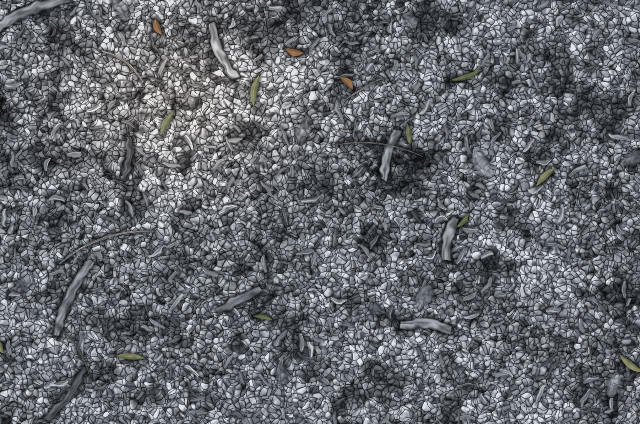
Write a Shadertoy shader that draws this texture.

```glsl
// Ashen ground: pale and charred rubble, splinters, burnt sticks and scattered olive leaves.

struct Piece { float cover; float shadow; float along; float across; float id; };

vec2 hash22(vec2 p) {
    vec3 q = fract(p.xyx * vec3(0.1031, 0.1030, 0.0973));
    q += dot(q, q.yzx + 33.33);
    return fract((q.xx + q.yz) * q.zy);
}

float hash21(vec2 p) { return hash22(p + 17.0).x; }

float noise(vec2 p) {
    vec2 i = floor(p), f = fract(p);
    f = f * f * (3.0 - 2.0 * f);
    vec2 e = vec2(0.0, 1.0);
    return mix(mix(hash21(i), hash21(i + e.yx), f.x),
               mix(hash21(i + e.xy), hash21(i + e.yy), f.x), f.y);
}

float fbm(vec2 p) {
    float sum = 0.0, gain = 0.5;
    for (int i = 0; i < 4; i++) {
        sum += gain * noise(p);
        p = mat2(1.6, 1.2, -1.2, 1.6) * p + 5.3;
        gain *= 0.5;
    }
    return sum / 0.9375;
}

// Cellular chips: x = gap to the neighbour, y = tone, z = facet lighting
vec3 chips(vec2 p) {
    vec2 base = floor(p), toNearest = vec2(0.0);
    float first = 9.0, second = 9.0, tone = 0.0;
    for (int j = -1; j <= 1; j++)
    for (int i = -1; i <= 1; i++) {
        vec2 cell = base + vec2(i, j);
        vec2 d = p - cell - hash22(cell);
        float dist = length(d);
        if (dist < first) {
            second = first; first = dist;
            toNearest = d; tone = hash21(cell + 41.0);
        } else second = min(second, dist);
    }
    return vec3(second - first, tone, dot(toNearest, vec2(-0.6, 0.8)));
}

// Randomly placed, slightly bent strips; taper 0 = blunt stick, 1 = pointed leaf
Piece scatter(vec2 p, float cells, float density, float leftBias, vec2 halfSize,
              float taper, float spread, float seed, float soft) {
    Piece piece = Piece(0.0, 0.0, 0.0, 0.0, 0.0);
    vec2 base = floor(p * cells);
    for (int j = -1; j <= 1; j++)
    for (int i = -1; i <= 1; i++) {
        vec2 cell = base + vec2(i, j);
        vec2 centre = (cell + hash22(cell + seed)) / cells;
        vec2 r = hash22(cell + seed + 31.0);
        float id = hash21(cell + seed + 67.0);
        if (hash21(cell + seed + 7.0) > density * (1.0 - leftBias * centre.x)) continue;
        float angle = 1.0 + spread * (r.x - 0.5);
        float c = cos(angle), s = sin(angle);
        vec2 d = mat2(c, -s, s, c) * (p - centre);
        float len = halfSize.x * mix(0.5, 1.2, r.y);
        d.y += (id - 0.5) * 0.5 * d.x * d.x / len;
        float t = min(abs(d.x) / len, 1.0);
        float width = halfSize.y * mix(0.65, 1.1, id) * (1.0 - taper * t * t);
        float dist = max(abs(d.x) - len, abs(d.y) - width);
        float cover = 1.0 - smoothstep(-soft, soft, dist);
        piece.shadow = max(piece.shadow, 1.0 - smoothstep(0.0, 0.011, dist));
        if (cover > piece.cover) {
            piece.cover = cover;
            piece.along = d.x;
            piece.across = clamp(d.y / max(width, 0.001), -1.0, 1.0);
            piece.id = id;
        }
    }
    return piece;
}

// Fibrous grey tone laid over the ground, with a dark rim of shadow
float layWood(float ground, Piece wood, float tone, float shade) {
    float fibre = noise(vec2(wood.along * 55.0, wood.across * 2.6 + wood.id * 50.0));
    float body = tone * (0.6 + 0.7 * fibre) + 0.08 * wood.across;
    body *= 1.0 - 0.35 * smoothstep(0.6, 1.0, abs(wood.across));
    return mix(ground * (1.0 - shade * wood.shadow), body, 0.88 * wood.cover);
}

// Rubble brightness from two chip sizes, grit and dark hollows
float rubble(vec2 p) {
    vec2 warp = vec2(noise(p * 60.0), noise(p * 60.0 + 19.0)) - 0.5;
    vec2 q = p + 0.012 * warp;
    vec3 coarse = chips(q * 36.0);
    vec3 medium = chips(q * 78.0 + 11.0);
    float tone = 0.61 + 0.20 * (coarse.y - 0.5) + 0.32 * (medium.y - 0.5);
    tone += 0.42 * (fbm(p * 95.0) - 0.5) + 0.24 * (noise(p * 165.0) - 0.5);
    tone += 0.10 * coarse.z + 0.16 * medium.z;
    tone += 0.35 * (fbm(p * 5.0 + 3.0) - 0.5);
    tone *= mix(0.62, 1.0, smoothstep(0.0, 0.22, coarse.x));
    tone *= mix(0.45, 1.0, smoothstep(0.0, 0.30, medium.x));
    return tone * mix(0.55, 1.04, smoothstep(0.25, 0.48, fbm(p * 16.0 + 8.0)));
}

void mainImage(out vec4 fragColor, in vec2 fragCoord) {
    vec2 p = fragCoord / iResolution.y;
    float soft = max(0.0015, 0.7 / iResolution.y);
    vec2 rough = p + 0.007 * (vec2(noise(p * 70.0), noise(p * 70.0 + 9.0)) - 0.5);

    // Ground, splinters, lumps, sticks and twigs
    float value = rubble(p);
    Piece splinter = scatter(rough, 22.0, 0.42, 0.2, vec2(0.020, 0.0055), 0.4, 6.3, 3.0, soft);
    value = layWood(value, splinter, mix(0.28, 0.72, splinter.id), 0.35);
    Piece lump = scatter(rough, 6.0, 0.22, 0.0, vec2(0.032, 0.018), 0.7, 3.0, 90.0, soft);
    value = mix(layWood(value, lump, mix(0.35, 0.72, lump.id), 0.45), value, 0.35);
    Piece stick = scatter(rough, 5.0, 0.40, 0.5, vec2(0.085, 0.012), 0.3, 2.2, 150.0, soft);
    value = layWood(value, stick, mix(0.30, 0.68, stick.id), 0.6);
    Piece twig = scatter(p, 4.0, 0.35, 0.2, vec2(0.10, 0.0028), 0.4, 5.0, 230.0, soft);
    value = layWood(value, twig, mix(0.35, 0.58, twig.id), 0.4);

    // Patch of sunlight and cool ash tint
    vec2 toSun = (p - vec2(0.42, 0.77)) * vec2(1.0, 1.3);
    float sun = exp(-12.0 * dot(toSun, toSun));
    value = clamp(value * (0.97 + 0.32 * sun), 0.05, 0.90);
    vec3 tint = mix(vec3(-0.018, 0.0, 0.028), vec3(0.012, 0.0, -0.004), sun);
    vec3 color = value + tint * smoothstep(0.0, 0.3, value);
    color += vec3(0.03, 0.01, -0.02) * twig.cover;

    // Olive leaves, a few dried to brown
    Piece leaf = scatter(p, 5.0, 0.48, 0.15, vec2(0.034, 0.0075), 1.0, 4.0, 310.0, soft);
    vec3 olive = mix(vec3(0.32, 0.36, 0.24), vec3(0.54, 0.54, 0.40), leaf.id);
    vec3 leafColor = mix(olive, vec3(0.55, 0.40, 0.27), step(0.88, leaf.id));
    leafColor *= 0.88 + 0.18 * leaf.across + 0.2 * noise(p * 120.0);
    leafColor += 0.08 * (1.0 - smoothstep(0.05, 0.25, abs(leaf.across)));
    color = mix(color * (1.0 - 0.5 * leaf.shadow), leafColor, leaf.cover);

    fragColor = vec4(color, 1.0);
}
```
